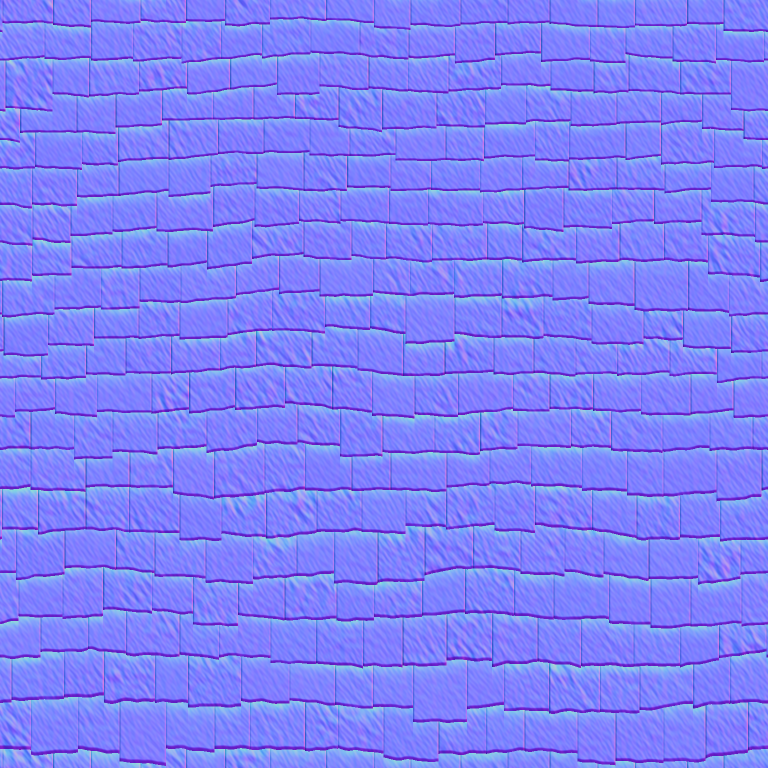
A Shadertoy shader for this texture map:

```glsl
// Tangent-space normal map of weathered, overlapping roof shingles in uneven courses.

const float ROWS = 20.0;          // courses down the tile
const float COLUMNS = 17.0;       // shingles along a course
const float ROW_PHASE = -0.68;
const float ROW_BEND = 3.96;      // courses get taller towards the bottom
const float ROW_WAVE = 0.35;
const float JOINT_JITTER = 0.3;
const float DROP = 0.26;          // how far a slipped shingle hangs down
const float SEAM_SLIP = 0.42;     // course shift near the side borders
const float LIP_WIDTH = 0.085;    // lower edge, in course heights
const float TOP_WIDTH = 0.12;     // upper slope, in course heights
const float JOINT_WIDTH = 0.045;  // side joints, in shingle widths
const vec2 LIP_SLOPE = vec2(-0.24, -1.2);
const vec2 TOP_SLOPE = vec2(0.1, 0.85);
const float JOINT_SLOPE = 0.65;
const float GRAIN = 0.10;
const float PITS = 0.11;
const int SAMPLES = 2;            // antialiasing grid per axis

struct Shingle {
    vec2 id;
    float left;    // distance to left joint
    float right;   // distance to right joint
    float bottom;  // lower edge in course units
};

float hash(vec2 p) {
    vec3 q = fract(p.xyx * 0.1031);
    q += dot(q, q.yzx + 33.33);
    return fract((q.x + q.y) * q.z);
}

// Gradient noise that repeats after a whole number of cells.
float corner(vec2 cell, vec2 f, float period) {
    float a = 6.2832 * hash(mod(cell, period) + 17.0);
    return dot(vec2(cos(a), sin(a)), f);
}

float noise(vec2 p, float period) {
    vec2 i = floor(p), f = p - i;
    vec2 s = f * f * f * (f * (f * 6.0 - 15.0) + 10.0);
    vec2 e = vec2(1.0, 0.0);
    return mix(mix(corner(i, f, period), corner(i + e, f - e, period), s.x),
               mix(corner(i + e.yx, f - e.yx, period),
                   corner(i + 1.0, f - 1.0, period), s.x), s.y);
}

// Slope of a bumpy surface with a slight diagonal grain.
float bumps(vec2 uv, float freq) {
    return noise(vec2(uv.x, uv.x + uv.y) * freq, freq);
}

vec2 bumpSlope(vec2 uv, float freq) {
    vec2 e = vec2(0.3 / freq, 0.0);
    return (bumps(uv, freq) - vec2(bumps(uv + e, freq), bumps(uv + e.yx, freq))) / 0.3;
}

float joint(float column, float row) {
    return column + JOINT_JITTER * (hash(vec2(mod(column, COLUMNS), row) + 3.0) - 0.5);
}

Shingle findShingle(float x, float course) {
    float row = mod(course, ROWS);
    float shift = hash(vec2(row, 71.0));
    float u = x * COLUMNS + shift;
    float c = floor(u);
    if (u < joint(c, row)) c -= 1.0;
    else if (u > joint(c + 1.0, row)) c += 1.0;

    Shingle s;
    s.id = vec2(mod(c, COLUMNS), row);
    s.left = u - joint(c, row);
    s.right = joint(c + 1.0, row) - u;

    // Hanging, tilted and shifted lower edge
    float h = hash(s.id + 41.0);
    float drop = DROP * h * h * h * h + 0.1 * (hash(s.id + 9.0) - 0.5);
    float tilt = 0.09 * (hash(s.id + 57.0) - 0.5) * (s.left - s.right);
    float center = fract((c + 0.5 - shift) / COLUMNS);
    float seam = smoothstep(0.13, 0.02, min(center, 1.0 - center));
    float slip = SEAM_SLIP * seam * smoothstep(-0.1, 0.2, noise(vec2(0.5, row * 0.2), 4.0));
    float chip = 0.05 * noise(vec2(x * 60.0, row + 0.5), 60.0);
    s.bottom = course + 1.0 + drop + tilt + slip + chip;
    return s;
}

vec3 shingleNormal(vec2 uv) {
    // Course coordinate, counted downwards
    float t = 1.0 - uv.y;
    float r = t * (ROWS + ROW_BEND * (1.0 - t)) + ROW_PHASE + ROW_WAVE * noise(uv * 4.0, 4.0);

    // The uppermost shingle that reaches this point covers the rest
    Shingle s;
    float top = -100.0;
    for (int k = -2; k <= 2; k++) {
        s = findShingle(uv.x, floor(r) + float(k));
        if (r < s.bottom) break;
        top = max(top, s.bottom);
    }

    // Worn stone surface
    float rough = hash(s.id + 23.0);
    float wear = smoothstep(-0.25, 0.4, noise(uv * 24.0, 24.0));
    vec2 slope = GRAIN * (0.6 + 0.6 * rough) * bumpSlope(uv, 150.0);
    slope += PITS * (0.3 + 2.2 * rough * rough * wear) * bumpSlope(uv, 76.0);
    slope += 0.04 * (vec2(hash(s.id + 5.0), hash(s.id + 8.0)) - 0.5);

    // Bevels: lit upper slope, steep lower lip and side joints
    float edgeWear = 0.85 + 0.6 * noise(uv * 40.0, 40.0);
    float upper = exp(-(r - top) / TOP_WIDTH) * edgeWear * mix(0.6, 1.2, hash(s.id + 31.0));
    float lip = smoothstep(LIP_WIDTH, LIP_WIDTH * 0.4, s.bottom - r) * min(edgeWear + 0.2, 1.0);
    float leftCut = smoothstep(JOINT_WIDTH, 0.0, s.left) * mix(0.4, 1.3, hash(s.id + 13.0));
    vec2 neighbour = vec2(mod(s.id.x + 1.0, COLUMNS), s.id.y);
    float rightCut = smoothstep(JOINT_WIDTH, 0.0, s.right) * mix(0.4, 1.3, hash(neighbour + 13.0));
    slope += TOP_SLOPE * upper + LIP_SLOPE * lip;
    slope += JOINT_SLOPE * edgeWear * (rightCut * vec2(1.0, -0.1) - leftCut * vec2(1.0, 0.35));

    vec3 color = 0.5 + 0.5 * normalize(vec3(slope, 1.0));
    return color * (1.0 - 0.06 * lip - 0.12 * leftCut);
}

void mainImage(out vec4 fragColor, in vec2 fragCoord) {
    vec3 sum = vec3(0.0);
    for (int j = 0; j < SAMPLES * SAMPLES; j++) {
        vec2 offset = (vec2(j % SAMPLES, j / SAMPLES) + 0.5) / float(SAMPLES) - 0.5;
        sum += shingleNormal((fragCoord + offset) / iResolution.xy);
    }
    fragColor = vec4(sum / float(SAMPLES * SAMPLES), 1.0);
}
```
